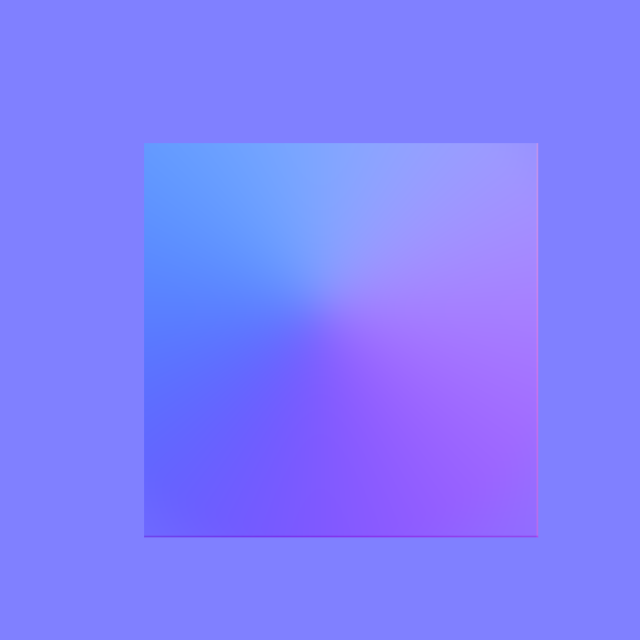
Give the GLSL for this texture map, as a Shadertoy shader.

```glsl
// Tangent-space normal map: a flat field with one softly domed square panel and thin bevels.
#define PANEL_MIN vec2(0.2253, 0.1603)
#define PANEL_MAX vec2(0.8411, 0.7762)
#define DOME_CENTER vec2(0.501, 0.516)
#define DOME_SOFTNESS 0.065
#define DOME_TILT 0.153
#define CORNER_FADE 0.30
#define FADE_START 0.35
#define FADE_END 0.48
#define BEVEL_WIDTH 0.0028
#define BEVEL_TILT 0.14
#define BEVEL_DIP 0.07

const vec3 FLAT_NORMAL = vec3(0.5, 0.5, 1.0);

// Signed distance to an axis-aligned box
float boxDistance(vec2 p, vec2 center, vec2 halfSize) {
    vec2 d = abs(p - center) - halfSize;
    return length(max(d, 0.0)) + min(max(d.x, d.y), 0.0);
}

// Outward slope of the dome: soft at its peak, weaker in the far corners
vec2 domeSlope(vec2 p) {
    vec2 offset = p - DOME_CENTER;
    float fade = 1.0 - CORNER_FADE * smoothstep(FADE_START, FADE_END, length(offset));
    return DOME_TILT * fade * offset / sqrt(dot(offset, offset) + DOME_SOFTNESS * DOME_SOFTNESS);
}

// Coverage of a thin band just inside an edge
float edgeBand(float depth, float pixel) {
    return 1.0 - smoothstep(-0.5 * pixel, 0.5 * pixel, depth - BEVEL_WIDTH);
}

void mainImage(out vec4 fragColor, in vec2 fragCoord) {
    vec2 uv = fragCoord / iResolution.xy;
    float pixel = 1.0 / min(iResolution.x, iResolution.y);

    // Domed surface
    vec3 panel = FLAT_NORMAL + vec3(domeSlope(uv), 0.0);

    // Bevels on the right and bottom edges
    float right = edgeBand(PANEL_MAX.x - uv.x, pixel);
    float bottom = edgeBand(uv.y - PANEL_MIN.y, pixel);
    panel.xy += BEVEL_TILT * vec2(right, -bottom);
    panel.z -= BEVEL_DIP * max(right, bottom);

    // Panel over the flat field
    float d = boxDistance(uv, 0.5 * (PANEL_MIN + PANEL_MAX), 0.5 * (PANEL_MAX - PANEL_MIN));
    float coverage = 1.0 - smoothstep(-0.5 * pixel, 0.5 * pixel, d);
    fragColor = vec4(mix(FLAT_NORMAL, panel, coverage), 1.0);
}
```
